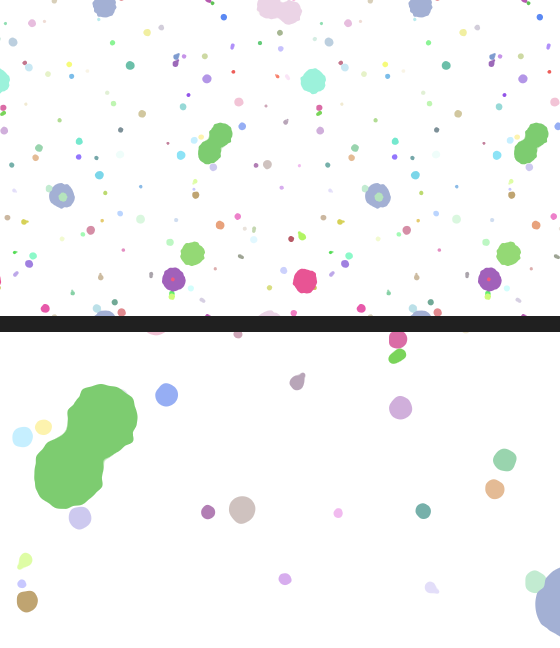
Top: the whole. Bottom: its middle third, enlarged.
Give the GLSL for this pattern, as a Shadertoy shader.

```glsl
vec3 hash3(float n) {
    vec3 p = fract(n * vec3(0.1031, 0.1030, 0.0973));
    p += dot(p, p.yzx + 33.33);
    return fract((p.xxy + p.yzz) * p.zyx);
}

// Shortest offset between two points on the repeating square tile
vec2 wrapOffset(vec2 a, vec2 b) {
    vec2 d = a - b;
    return d - round(d);
}

// Disc whose rim follows noise around the angle
float raggedDisc(vec2 p, float radius, float bumps, float rough, float seed) {
    float a = (atan(p.y, p.x + 1e-6) / 6.28319 + 0.5) * bumps;
    float i = floor(a);
    float n = mix(hash3(mod(i, bumps) + seed).x,
                  hash3(mod(i + 1.0, bumps) + seed).x,
                  smoothstep(0.0, 1.0, a - i));
    return length(p) - radius * (1.0 + rough * (n - 0.5));
}

float smoothUnion(float a, float b, float k) {
    float h = max(k - abs(a - b), 0.0) / k;
    return min(a, b) - 0.25 * h * h * k;
}

void paint(inout vec3 col, vec3 ink, float d) {
    col = mix(col, ink, clamp(0.5 - d * iResolution.y, 0.0, 1.0));
}

// Fine spatter: round drops, a few with tails or twin lobes
void paintDrops(inout vec3 col, vec2 uv) {
    for (float n = 1.0; n < 116.0; n++) {
        vec3 h = hash3(n + 7.0);
        vec2 center = fract(n * vec2(0.7549, 0.5698) + 0.13 * h.xy);
        vec2 p = wrapOffset(uv, center);
        if (dot(p, p) > 0.003) continue;

        vec3 shape = hash3(n + 211.0);
        float radius = mix(0.0045, 0.0145, shape.x);
        bool tailed = shape.y < 0.07;
        bool twin = shape.y > 0.94;
        if (twin) radius = 0.006;

        float d = raggedDisc(p, radius, 9.0, 0.14, n * 13.0);
        if (tailed || twin) {
            float angle = 6.28319 * shape.z;
            vec2 q = p - radius * 1.5 * vec2(cos(angle), sin(angle));
            float lobe = length(q) - radius * (twin ? 0.85 : 0.25);
            d = smoothUnion(d, lobe, radius * 1.2);
        }

        vec3 ink = 0.32 + 0.68 * hash3(n + 503.0);
        ink = mix(ink, vec3(1), 0.75 * h.z * h.z);
        paint(col, ink, d);
    }
}

// Large splats: center, radius, direction of a second lobe (0 for none)
void paintSplats(inout vec3 col, vec2 uv) {
    const vec4 splats[10] = vec4[10](
        vec4(0.331, 0.981, 0.037, 0), vec4(0.852, 0.979, 0.038, -0.28),
        vec4(0.991, 0.743, 0.039, 0), vec4(0.699, 0.574, 0.037, -2.16),
        vec4(0.197, 0.380, 0.039, 0), vec4(0.199, 0.376, 0.014, 0),
        vec4(0.609, 0.197, 0.038, 0), vec4(0.549, 0.116, 0.037, 0),
        vec4(0.547, 0.116, 0.006, 0), vec4(0.965, 0.111, 0.039, 0));
    const vec3 inks[10] = vec3[10](
        vec3(0.64, 0.69, 0.83), vec3(0.92, 0.83, 0.90),
        vec3(0.61, 0.95, 0.86), vec3(0.49, 0.80, 0.44),
        vec3(0.64, 0.69, 0.83), vec3(0.71, 0.89, 0.74),
        vec3(0.58, 0.85, 0.46), vec3(0.63, 0.38, 0.73),
        vec3(0.95, 0.35, 0.50), vec3(0.91, 0.33, 0.58));

    for (int i = 0; i < 10; i++) {
        vec4 s = splats[i];
        vec2 p = wrapOffset(uv, s.xy);
        if (dot(p, p) > 0.02) continue;

        float seed = 900.0 + 57.0 * float(i);
        float d = raggedDisc(p, s.z, 25.0, 0.14, seed);
        if (s.w != 0.0) {
            vec2 q = p - 0.067 * vec2(cos(s.w), sin(s.w));
            d = smoothUnion(d, raggedDisc(q, s.z, 25.0, 0.14, seed + 29.0), 0.022);
        }
        paint(col, inks[i], d);
    }
}

void mainImage(out vec4 fragColor, in vec2 fragCoord) {
    // One square tile spans the canvas height
    vec2 uv = fragCoord / iResolution.y;
    vec3 col = vec3(1);
    paintDrops(col, uv);
    paintSplats(col, uv);
    fragColor = vec4(col, 1);
}
```
